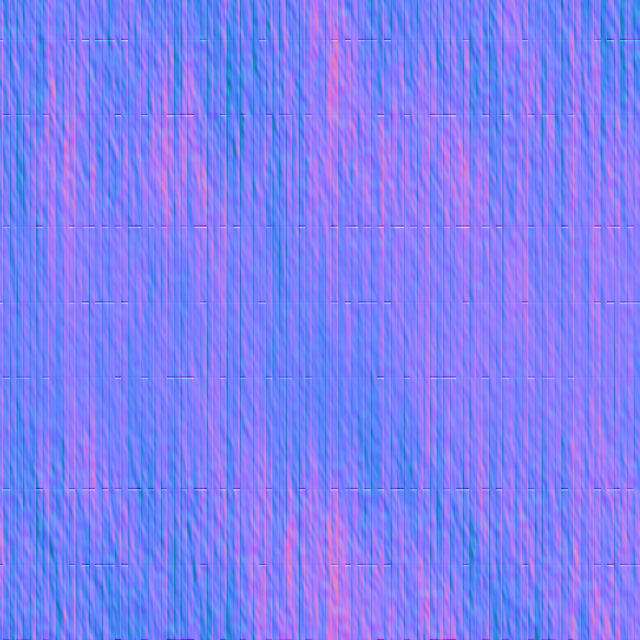
Reproduce this texture map procedurally as a Shadertoy shader.

```glsl
// Tangent-space normal map of narrow upright wooden slats with staggered butt joints.
// Slopes from slat tilt, grooves, joints, wood grain and broad slanted warping are
// summed, then packed as a unit normal into red, green and blue.

#define SLATS 97.5        // slats across the canvas
#define TILE_SLATS 40.0   // slats before the layout repeats
#define TILE_HEIGHT 0.4102 // canvas height of one layout repeat
#define TILE_TOP 0.9375   // height of the first joint row
#define GROOVE 0.085      // groove flank width, in slats
#define GROOVE_SLOPE 0.72
#define JOINT 0.0011      // joint flank width, in canvas heights
#define JOINT_SHARE 0.24  // share of slats cut at each joint row
#define SLAT_TILT 0.34
#define WARP_TILT 0.78
#define GRAIN_DEPTH 0.0026
#define STREAK_SLOPE 0.55

float hash(vec2 p) {
    vec3 q = fract(p.xyx * vec3(0.1031, 0.1030, 0.0973));
    q += dot(q, q.yzx + 33.33);
    return fract((q.x + q.y) * q.z);
}

float noise(vec2 p) {
    vec2 i = floor(p), f = fract(p);
    f = f * f * (3.0 - 2.0 * f);
    return mix(mix(hash(i), hash(i + vec2(1, 0)), f.x),
               mix(hash(i + vec2(0, 1)), hash(i + vec2(1, 1)), f.x), f.y);
}

float bell(float d, float width) {
    return exp(-d * d / (width * width));
}

// Height of the short, slightly slanted wrinkles in the wood.
float grain(vec2 p) {
    p.x += 0.12 * p.y;
    return noise(p * vec2(115.0, 30.0))
         + 0.55 * noise(p * vec2(210.0, 75.0) + 17.0);
}

vec2 grainSlope(vec2 p) {
    float e = 0.0014;
    float h = grain(p);
    return GRAIN_DEPTH / e * vec2(h - grain(p + vec2(e, 0)), h - grain(p + vec2(0, e)));
}

// Broad soft undulation, drifting right as it descends.
float warp(vec2 p) {
    p.x += 0.28 * p.y + 0.05 * noise(p * 4.0);
    return 0.65 * noise(p * vec2(11.0, 2.8) + 5.0)
         + 0.35 * noise(p * vec2(27.0, 5.5) + 41.0) - 0.5;
}

// Paired flanks of the groove nearest to the slat coordinate s.
float grooveSlope(float s, float y, float pixel) {
    float edge = floor(s + 0.5);
    float d = s - edge;
    float id = mod(edge, TILE_SLATS);
    float width = max(GROOVE, 0.6 * pixel);
    float wear = 0.65 + 0.7 * noise(vec2(edge * 3.7, y * 9.0));
    float falling = mix(0.1, 1.0, hash(vec2(id, 3.0)));
    float rising = mix(0.25, 1.15, hash(vec2(id, 8.0)));
    return GROOVE_SLOPE * wear * (falling * bell(d + 1.3 * width, width)
                                - rising * bell(d - 1.3 * width, width));
}

// Three unevenly spaced joint rows per tile; each cuts only some slats.
float jointSlope(float s, float y, float pixel) {
    float id = mod(floor(s), TILE_SLATS);
    float v = (TILE_TOP - y) / TILE_HEIGHT;
    float width = max(JOINT, 0.6 * pixel);
    float slope = 0.0;
    for (int row = 0; row < 3; row++) {
        float start = row == 0 ? 0.0 : (row == 1 ? 0.286 : 0.711);
        float d = (fract(v - start + 0.5) - 0.5) * TILE_HEIGHT;
        float pick = hash(vec2(id, 20.0 + float(row)));
        float depth = pick < JOINT_SHARE ? mix(0.35, 0.8, pick / JOINT_SHARE) : 0.05;
        slope += depth * (bell(d - width, width) - bell(d + width, width));
    }
    return slope;
}

void mainImage(out vec4 fragColor, in vec2 fragCoord) {
    vec2 p = fragCoord / iResolution.xy;
    vec2 pixel = 1.0 / iResolution.xy;
    float s = p.x * SLATS + 0.5;

    // Relief is calmer in a band across the middle.
    float rough = mix(0.65, 1.1, smoothstep(0.08, 0.3, abs(p.y - 0.48)));

    // Slat faces, blended over one pixel at their edges.
    float edge = floor(s + 0.5);
    float left = hash(vec2(mod(edge - 1.0, TILE_SLATS), 12.0));
    float right = hash(vec2(mod(edge, TILE_SLATS), 12.0));
    float blend = 0.5 * pixel.x * SLATS;
    float tilt = mix(left, right, smoothstep(-blend, blend, s - edge)) - 0.5;

    // Sum the slopes.
    vec2 n = rough * grainSlope(p);
    n.x += rough * (SLAT_TILT * tilt + WARP_TILT * warp(p));
    n.x += rough * STREAK_SLOPE * (noise(p * vec2(190.0, 7.0)) - 0.5);
    n.x += mix(0.8, 1.0, rough) * grooveSlope(s, p.y, pixel.x * SLATS);
    n.y += jointSlope(s, p.y, pixel.y) - 0.08 * n.x;

    // Pack the unit normal.
    n /= max(1.0, length(n) / 0.92);
    vec3 normal = vec3(n, sqrt(1.0 - dot(n, n)));
    fragColor = vec4(0.5 + 0.5 * normal, 1.0);
}
```
